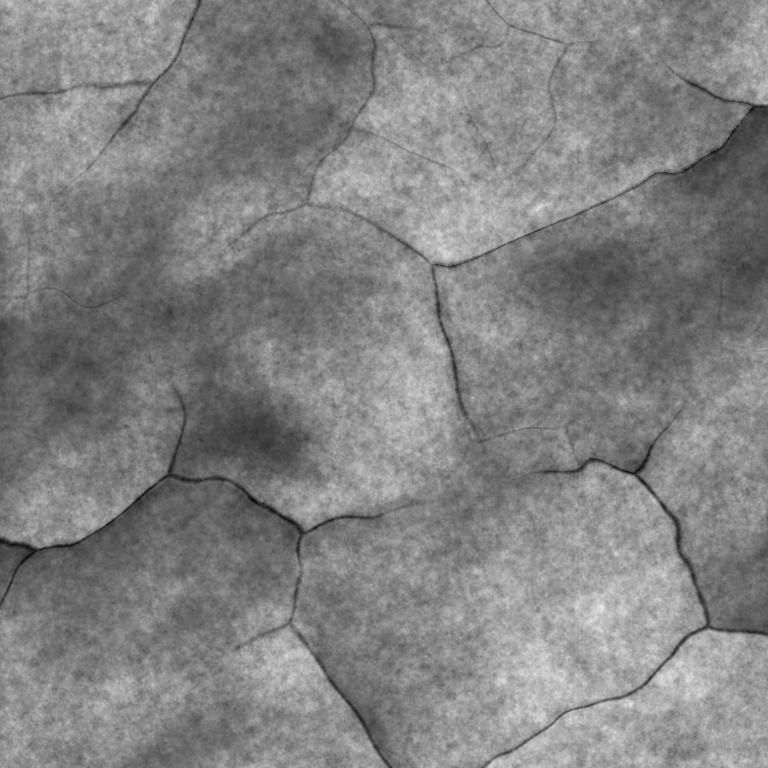
This texture is drawn by a Shadertoy shader. Its source:

```glsl
#define BASE_TONE 0.535
#define GRAIN_ANGLE 0.55
#define SLAB_SCALE vec2(2.3, 3.3)
#define SHARD_SCALE vec2(5.5, 6.5)
#define FACET_CONTRAST 0.24
#define FOLD_CONTRAST 0.115
#define MOTTLE_CONTRAST 0.048
#define SPECKLE_CONTRAST 0.066
#define CRACK_DEPTH 0.24
#define HOLLOW_DEPTH 0.78

vec3 hash3(vec2 p) {
    vec3 q = fract(p.xyx * vec3(0.1031, 0.1030, 0.0973));
    q += dot(q, q.yxz + 33.33);
    return fract((q.xxy + q.yzz) * q.zyx);
}

// Smooth cellular noise: round bumps of random sign, centred on zero
float bumps(vec2 p) {
    vec2 cell = floor(p), f = fract(p);
    float sum = 0.0;
    for (int y = -1; y <= 1; y++)
    for (int x = -1; x <= 1; x++) {
        vec2 g = vec2(x, y);
        vec3 h = hash3(cell + g);
        vec2 d = g + h.xy - f;
        float w = max(0.0, 1.0 - dot(d, d));
        sum += (2.0 * h.z - 1.0) * w * w;
    }
    return sum;
}

float layers(vec2 p, int count, float gain) {
    float sum = 0.0, amp = 1.0;
    for (int i = 0; i < count; i++) {
        sum += amp * bumps(p);
        p = p * 2.03 + 17.3;
        amp *= gain;
    }
    return sum;
}

// Broken plates: x = gap to the border, y = plate id, z = tilt across the plate
vec3 plates(vec2 p) {
    vec2 cell = floor(p), f = fract(p), nearest = vec2(0.0);
    float d1 = 9.0, d2 = 9.0, id = 0.0;
    for (int y = -1; y <= 1; y++)
    for (int x = -1; x <= 1; x++) {
        vec2 g = vec2(x, y);
        vec3 h = hash3(cell + g + 40.0);
        vec2 r = g + 0.08 + 0.84 * h.xy - f;
        float d = length(r);
        if (d < d1) {
            d2 = d1;
            d1 = d;
            nearest = r;
            id = h.z;
        } else {
            d2 = min(d2, d);
        }
    }
    float angle = 6.2832 * id;
    return vec3(d2 - d1, id, dot(nearest, vec2(cos(angle), sin(angle))));
}

// Layered sines bend the borders, fine bumps make them ragged
vec2 bend(vec2 p) {
    float freq = 4.0;
    for (int i = 0; i < 5; i++) {
        p += 0.2 / freq * sin(freq * p.yx + vec2(1.7, 4.1) * float(i + 1));
        freq *= 1.9;
    }
    return p + 0.006 * vec2(bumps(p * 28.0), bumps(p * 28.0 + 9.5));
}

void mainImage(out vec4 fragColor, in vec2 fragCoord) {
    vec2 uv = fragCoord / iResolution.y;
    float c = cos(GRAIN_ANGLE), s = sin(GRAIN_ANGLE);
    vec2 bent = bend(uv);
    vec2 along = mat2(c, -s, s, c) * bent;

    // Slabs with tilted faces; weak borders melt into each other
    vec3 slab = plates(along * SLAB_SCALE + 3.0);
    vec3 shard = plates(bent * SHARD_SCALE + 11.0);
    float split = smoothstep(-0.35, 0.4, bumps(uv * 4.0 + 5.0));
    float chip = smoothstep(0.0, 0.6, bumps(uv * 5.0 + 31.0));
    float slabFace = smoothstep(0.0, mix(0.45, 0.03, split), slab.x);
    float shardFace = smoothstep(0.0, mix(0.4, 0.04, chip), shard.x);
    float tone = BASE_TONE;
    tone += FACET_CONTRAST * slabFace * (slab.z + 0.4 * (slab.y - 0.5));
    tone += 0.4 * FACET_CONTRAST * shardFace * shard.z;

    // Diagonal folds, mottling and mineral speckle
    float folds = layers(along * vec2(2.2, 5.0) + 7.0, 3, 0.55);
    float mottle = layers(along * vec2(12.0, 16.0) + 2.0, 3, 0.75);
    float speckle = layers(uv * 95.0, 3, 0.85);
    tone += FOLD_CONTRAST * folds + MOTTLE_CONTRAST * mottle;
    float rough = mix(0.5, 1.0, smoothstep(0.32, 0.6, tone));
    tone += SPECKLE_CONTRAST * rough * speckle;

    // Cracks with shaded or lit lips, and thinner hairlines
    float crack = split * smoothstep(0.024, 0.0, slab.x);
    float lip = exp(-16.0 * slab.x) * split;
    float hairline = chip * smoothstep(0.035, 0.0, shard.x);
    float seam = smoothstep(0.07, 0.0, abs(bumps(bent * 7.0 + 21.0)));
    tone -= CRACK_DEPTH * (crack + 0.45 * hairline);
    tone += lip * (0.22 * slab.y - 0.18);
    tone += 0.05 * seam * (1.0 - split) * bumps(uv * 9.0);

    // Deep shadowed hollows
    float hollow = smoothstep(0.62, 1.2, bumps(bent * vec2(3.2, 6.0) + 14.0));
    tone *= 1.0 - HOLLOW_DEPTH * hollow;

    fragColor = vec4(vec3(clamp(tone, 0.03, 0.92)), 1.0);
}
```
